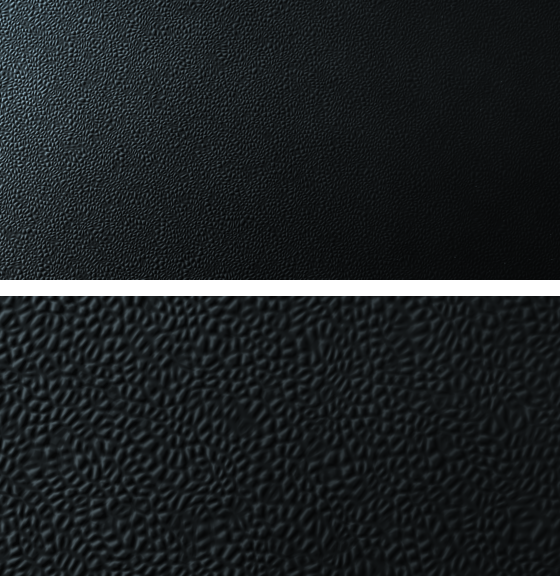
Top, the full canvas; bottom, a detail of the centre.
Write a Shadertoy shader that draws this texture.

```glsl
// Black embossed leather under soft, cool light from the upper left.
// Stretched Voronoi pebbles form a relief; its slope toward the light
// brightens and darkens a smooth falloff, with a few faint dust flecks.

#define LIGHT_DIR vec2(-0.8, 0.6)
#define GRAIN_COUNT 84.0
#define GRAIN_STRETCH 0.68
#define RELIEF_GAIN 0.85
#define GLINT_GAIN 1.1
#define AMBIENT 0.047
#define LIGHT_LEVEL 0.205
#define LIGHT_FALLOFF 2.6
#define COOL_TINT vec3(0.86, 1.0, 1.06)
#define DUST_COUNT 22.0

vec2 hash2(vec2 p) {
    vec3 q = fract(vec3(p.xyx) * vec3(0.1031, 0.1030, 0.0973));
    q += dot(q, q.yzx + 33.33);
    return fract((q.xx + q.yz) * q.zy);
}

float valueNoise(vec2 p) {
    vec2 cell = floor(p), f = fract(p);
    f = f * f * (3.0 - 2.0 * f);
    float low = mix(hash2(cell).x, hash2(cell + vec2(1, 0)).x, f.x);
    float high = mix(hash2(cell + vec2(0, 1)).x, hash2(cell + vec2(1, 1)).x, f.x);
    return mix(low, high, f.y);
}

// Rounded pebbles separated by creases
float pebbleHeight(vec2 p) {
    vec2 cell = floor(p), f = fract(p);
    float nearest = 9.0, second = 9.0;
    for (int y = -1; y <= 1; y++)
    for (int x = -1; x <= 1; x++) {
        vec2 offset = vec2(x, y);
        float d = length(offset + 0.1 + 0.8 * hash2(cell + offset) - f);
        second = min(second, max(nearest, d));
        nearest = min(nearest, d);
    }
    return smoothstep(0.0, 0.7, second - nearest);
}

// Slope toward the light, in a frame whose x axis points at it
float reliefSlope(vec2 p) {
    vec2 bend = vec2(valueNoise(p * 22.0), valueNoise(p * 22.0 + 51.0)) - 0.5;
    p += 0.014 * bend;
    vec2 across = vec2(-LIGHT_DIR.y, LIGHT_DIR.x);
    vec2 q = GRAIN_COUNT * vec2(dot(p, LIGHT_DIR), GRAIN_STRETCH * dot(p, across));
    vec2 stepToLight = vec2(0.25, 0.0);
    return pebbleHeight(q - stepToLight) - pebbleHeight(q + stepToLight);
}

// Small soft flecks in a sparse set of cells
float dust(vec2 p) {
    p *= DUST_COUNT;
    vec2 cell = floor(p);
    vec2 center = 0.2 + 0.6 * hash2(cell + 7.0);
    vec2 chance = hash2(cell + 91.0);
    float fleck = 1.0 - smoothstep(0.02, 0.09, length(fract(p) - center));
    return fleck * step(0.86, chance.x) * chance.y;
}

void mainImage(out vec4 fragColor, in vec2 fragCoord) {
    vec2 uv = fragCoord / iResolution.xy;
    vec2 p = fragCoord / iResolution.y;

    // Light falls off to the right and toward the bottom
    float glow = exp(-LIGHT_FALLOFF * uv.x);
    float base = AMBIENT + LIGHT_LEVEL * glow;
    base *= mix(0.62, 1.14, smoothstep(-0.1, 0.9, uv.y));
    base *= 0.9 + 0.2 * mix(valueNoise(p * 9.0), valueNoise(p * 27.0), 0.5);

    // Relief averaged over four samples to smooth its edges
    float slope = 0.0, glint = 0.0;
    for (int i = 0; i < 4; i++) {
        vec2 jitter = (vec2(i & 1, i >> 1) - 0.5) * 0.5;
        float s = reliefSlope((fragCoord + jitter) / iResolution.y);
        slope += 0.25 * s;
        glint += 0.25 * max(s, 0.0) * max(s, 0.0);
    }
    float strength = mix(1.0, 0.3, smoothstep(0.25, 0.9, uv.x));
    float lowLight = mix(1.35, 0.8, uv.y);
    float relief = RELIEF_GAIN * slope + GLINT_GAIN * lowLight * glint;
    float tone = base * max(0.25, 0.94 + strength * relief);

    // Dust shows mainly on the dark side
    tone += 0.09 * dust(p) * smoothstep(0.35, 0.8, uv.x);

    vec3 tint = COOL_TINT + vec3(-0.05, 0.0, 0.03) * glow * uv.y;
    fragColor = vec4(tone * tint, 1.0);
}
```
